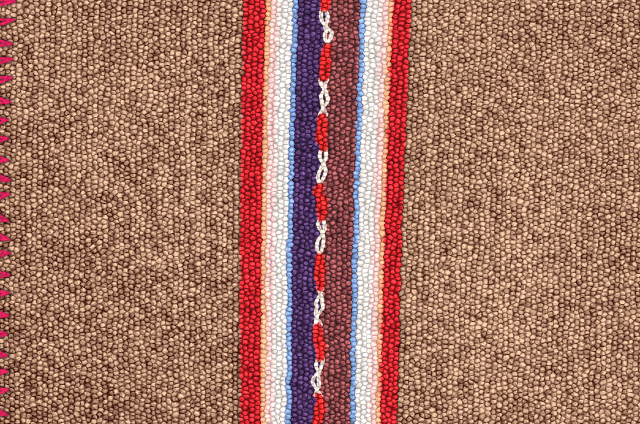
Write a WebGL 2 fragment shader that draws this texture.

```glsl
#version 300 es
precision highp float;
// A handwoven brown wool cloth with a striped band, a braided red and white
// centre line and pink edge stitches. Jittered, staggered yarn grains carry
// the colour and the relief; value noise roughens the fibres.
uniform vec2 u_resolution;
out vec4 fragColor;

const vec3 RED = vec3(.80, .13, .16);
const vec3 ORANGE = vec3(1., .70, .52);
const vec3 PINK = vec3(1., .81, .79);
const vec3 WHITE = vec3(.94, .91, .89);
const vec3 BLUE = vec3(.50, .63, .85);
const vec3 INDIGO = vec3(.30, .19, .38);
const vec3 MAROON = vec3(.52, .26, .27);

float hash(vec2 p) {
    return fract(sin(dot(p, vec2(127.1, 311.7))) * 43758.5453);
}

float noise(vec2 p) {
    vec2 i = floor(p), f = fract(p);
    f = f * f * (3. - 2. * f);
    return mix(mix(hash(i), hash(i + vec2(1, 0)), f.x),
               mix(hash(i + vec2(0, 1)), hash(i + 1.), f.x), f.y);
}

float segment(vec2 p, vec2 a, vec2 b) {
    vec2 d = b - a;
    return length(p - a - d * clamp(dot(p - a, d) / dot(d, d), 0., 1.));
}

// Everything right of the edge takes the given colour
void paint(inout vec3 c, vec3 colour, float x, float edge) {
    c = mix(c, colour, smoothstep(-.003, .003, x - edge));
}

vec3 stripes(float x) {
    vec3 c = RED;
    paint(c, ORANGE, x, .615);
    paint(c, PINK, x, .625);
    paint(c, WHITE, x, .643);
    paint(c, BLUE, x, .674);
    paint(c, INDIGO, x, .686);
    paint(c, MAROON, x, .755);
    paint(c, BLUE, x, .828);
    paint(c, WHITE, x, .841);
    paint(c, PINK, x, .875);
    paint(c, ORANGE, x, .891);
    paint(c, RED, x, .901);
    return c;
}

// Lens-shaped red knots alternate with open loops of white yarn
void braid(inout vec3 c, vec2 p) {
    float x = p.x - .752 - .003 * sin(p.y * 43.) - .008 * (noise(p.yy * 40.) - .5);
    float phase = 2. * abs(fract((p.y - .853) / .165 + .5) - .5);
    float loopX = .0075 * abs(sin(p.y * 70. + 1.5 * noise(p.yy * 9.)));
    float strand = smoothstep(.0062, .0032, abs(abs(x) - loopX));
    float knot = .0135 * (1. - 1.5 * phase * phase) + .004 * (noise(p * 90.) - .5);
    float red = smoothstep(.002, -.002, abs(x) - knot) * smoothstep(.6, .48, phase);
    c = mix(c, vec3(.98, .93, .87), strand * smoothstep(.4, .5, phase));
    c = mix(c, vec3(.90, .15, .15), red);
}

void main() {
    vec2 p = gl_FragCoord.xy / u_resolution * vec2(1.5, 1.);

    // The band leans and widens toward the top
    float lift = p.y - .5;
    float drift = lift * mix(.008, .033, clamp((p.x - .565) / .38, 0., 1.)) + .014 * lift * lift;
    vec2 w = vec2(p.x - drift, p.y);

    // Nearest and second nearest grain of a staggered, jittered lattice
    vec2 cell = vec2(.0128, .0115);
    vec2 q = w / cell + .5 * vec2(noise(p * 30.), noise(p * 30. + 50.));
    vec2 id = vec2(0.), offset = vec2(0.);
    float near = 9., second = 9.;
    for (int k = 0; k < 9; k++) {
        vec2 n = floor(q) + vec2(k % 3 - 1, k / 3 - 1);
        vec2 jitter = vec2(hash(n), hash(n + 31.)) - .5;
        vec2 d = q - n - vec2(.5, .25 + .5 * mod(n.x, 2.)) - .5 * jitter;
        float dist = length(d);
        if (dist < near) {
            second = near;
            near = dist;
            id = n;
            offset = d;
        } else second = min(second, dist);
    }
    float random = hash(id + 77.);
    float relief = smoothstep(-.05, .45, second - near) * smoothstep(.85, .2, near);
    float light = relief * (1. + .5 * (offset.x + offset.y));
    float fibre = noise(p * vec2(270., 310.)) - .5;

    // Brown wool: softly stained, with deep gaps between grains
    float stain = noise(p * 5.) + .6 * noise(p * 13.) - .8;
    float tone = .17 + .68 * light + .42 * (random - .5) + .62 * fibre + .1 * stain;
    tone += .05 * smoothstep(.85, 1.1, p.x);
    tone -= .1 * smoothstep(.35, 0., distance(p, vec2(1.5, 1.)));
    tone -= .05 * smoothstep(.5, 0., p.y) * smoothstep(.6, .3, p.x);
    vec3 wool = mix(vec3(.31, .16, .11), vec3(.91, .74, .61), clamp(tone, -.15, 1.15));

    // Striped band, its borders stepping with the grains
    float grainX = w.x - offset.x * cell.x * .5;
    vec3 band = stripes(grainX);
    braid(band, w);
    float pale = smoothstep(.4, .8, band.g);
    float shade = light - .5 + .35 * (random - .5) + .75 * fibre;
    band *= mix(.9, .95, pale) + mix(.62, .3, pale) * shade;
    band += .14 * max(shade - .1, 0.) * (1. - pale);
    float outside = max(.5645 - grainX, grainX - .943);
    wool *= 1. - .15 * smoothstep(.014, 0., outside);
    vec3 colour = mix(band, wool, smoothstep(-.0025, .0025, outside));

    // Pink whip stitches along the left edge
    float row = floor((p.y - .031) / .0457 + .5);
    float pick = hash(vec2(row, 7.));
    vec2 s = vec2(p.x, p.y - .031 - row * .0457 - .006 * (pick - .5));
    float reach = .013 + .009 * pick + .012 * smoothstep(.6, 1., p.y);
    vec2 tip = vec2(reach, .018 * (hash(vec2(row, 3.)) - .5));
    float yarn = min(segment(s, vec2(-.01, -.007), tip), segment(s, vec2(-.01, .008), tip));
    colour *= 1. - .4 * smoothstep(.011, .003, yarn);
    vec3 pink = vec3(.84, .13, .35) * (1.1 - 60. * yarn + .4 * fibre);
    colour = mix(colour, pink, smoothstep(.0052, .0025, yarn));

    fragColor = vec4(clamp(colour, 0., 1.), 1.);
}
```
